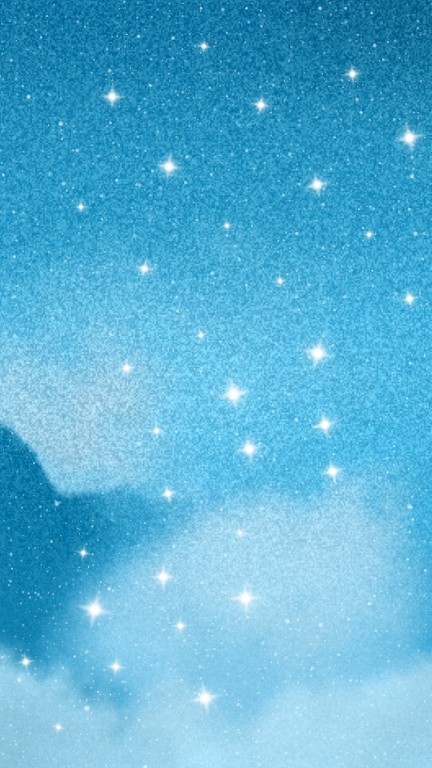
Reproduce this background procedurally as a Shadertoy shader.

```glsl
// Glittering blue sky with soft cloud banks and scattered four-armed stars.

float hash(vec2 p) {
    vec3 q = fract(p.xyx * vec3(.1031, .1030, .0973));
    q += dot(q, q.yzx + 33.33);
    return fract((q.x + q.y) * q.z);
}

float valueNoise(vec2 p) {
    vec2 cell = floor(p), f = fract(p);
    f = f * f * (3. - 2. * f);
    return mix(mix(hash(cell), hash(cell + vec2(1, 0)), f.x),
               mix(hash(cell + vec2(0, 1)), hash(cell + vec2(1, 1)), f.x), f.y);
}

float fbm(vec2 p) {
    float sum = 0., amp = .5;
    for (int i = 0; i < 5; i++) {
        sum += amp * valueNoise(p);
        p = mat2(1.6, 1.2, -1.2, 1.6) * p + 7.3;
        amp *= .5;
    }
    return sum;
}

// Elliptical mask: 1 inside, fading over "soft" radii around the rim
float puff(vec2 p, vec2 center, vec2 radius, float soft) {
    return 1. - smoothstep(1. - soft, 1. + soft, length((p - center) / radius));
}

// Tapered arms along both axes
float arms(vec2 d, float len, float width) {
    vec2 a = abs(d);
    vec2 taper = max(1. - a / len, 0.);
    vec2 across = a.yx / (width * (.25 + taper));
    return dot(taper * taper, exp(-across * across));
}

float star(vec2 d, float size, float angle) {
    float c = cos(angle), s = sin(angle);
    d = mat2(c, s, -s, c) * d;
    vec2 diagonal = mat2(.707, .707, -.707, .707) * d;
    float r = length(d) / size;
    return arms(d, size, size * .09) + .6 * arms(diagonal, size * .6, size * .08)
         + exp(-r * r * 35.) + .25 * exp(-r * r * 5.);
}

// One jittered dot in some of the grid cells
float specks(vec2 p, float cells, float amount, float radius) {
    vec2 id = floor(p * cells), f = fract(p * cells);
    vec2 spot = .25 + .5 * vec2(hash(id + 11.), hash(id + 47.));
    float size = radius * (.6 + .8 * hash(id + 83.));
    float disc = 1. - smoothstep(size * .3, size, length(f - spot));
    return disc * step(1. - amount, hash(id)) * (.35 + .65 * hash(id + 29.));
}

void mainImage(out vec4 fragColor, in vec2 fragCoord) {
    vec2 uv = fragCoord / iResolution.xy;
    vec2 p = fragCoord / iResolution.y;
    float aspect = iResolution.x / iResolution.y;

    // Noise that roughens the cloud outlines
    float billow = fbm(p * 13.) - .48, wisps = fbm(p * 6. + 20.) - .48;
    vec2 warped = uv + vec2(wisps, billow) * vec2(.3, .16);

    // Sky: deep at the top, brightest at mid height
    vec3 color = mix(vec3(.29, .73, .90), vec3(.17, .61, .78), smoothstep(.5, .77, uv.y));
    color = mix(color, vec3(.06, .46, .64), smoothstep(.74, 1.03, uv.y));
    color *= 1. - .1 * smoothstep(.4, 1., uv.x) * smoothstep(.8, 1., uv.y);
    color = mix(color, vec3(.12, .61, .81), .9 * puff(warped, vec2(1.03, .21), vec2(.22, .11), .6));

    // Dark hollow at the left, under the stepped lower edge of a cloud
    float rim = mix(.45, .355, smoothstep(.0, .16, uv.x + billow * .12));
    float edge = uv.y - rim - billow * .05;
    float under = 1. - smoothstep(-.01, .01, edge);
    color = mix(color, vec3(.20, .63, .81), .7 * under * (1. - smoothstep(.3, .55, warped.x)));
    color = mix(color, vec3(.06, .50, .68), under * (1. - smoothstep(.08, .34, warped.x)));

    // Haze and the bright left cloud
    color = mix(color, vec3(.58, .83, .93), .42 * puff(warped, vec2(.36, .53), vec2(.42, .13), .7));
    float leftCloud = puff(warped, vec2(.1, .45), vec2(.24, .085), .8);
    color = mix(color, vec3(.68, .84, .92), .85 * leftCloud * (1. - under));
    color = mix(color, vec3(.50, .79, .91), .5 * puff(warped, vec2(.24, .38), vec2(.2, .05), .6) * (1. - under));

    // Large lower cloud with a brighter crown, then the bank along the base
    color = mix(color, vec3(.55, .80, .92), .85 * puff(warped, vec2(.6, .17), vec2(.38, .19), .3));
    color = mix(color, vec3(.70, .88, .96), .7 * puff(warped, vec2(.62, .25), vec2(.27, .09), .7));
    float bankTop = .09 + .16 * pow(abs(uv.x - .45), 1.5) + billow * .13;
    float bank = 1. - smoothstep(bankTop - .05, bankTop + .025, uv.y);
    color = mix(color, vec3(.67, .86, .94) + wisps * .15, .85 * bank);
    color += .08 * wisps * (1. - smoothstep(.5, .8, uv.y));

    // Fine glitter, calmer in the clouds below
    float sparkle = valueNoise(p * 470.) + .35 * valueNoise(p * 230. + 50.) - .67;
    color += vec3(.22, .19, .15) * sparkle * mix(.25, 1., smoothstep(.1, .5, uv.y));

    // Loose bright specks in three sizes
    float dust = .6 * specks(p, 120., .3, .22) + .8 * specks(p + 3.7, 62., .22, .15)
               + specks(p + 8.1, 26., .1, .09);
    color = mix(color, vec3(.93, .98, 1), min(dust, 1.) * .8);

    // Stars strung from top to base, gathering toward the middle
    float glow = 0.;
    for (int i = 0; i < 32; i++) {
        float k = float(i), y = .05 + .9 * (k + hash(vec2(k, 5.))) / 32.;
        float middle = mix(.3, .6, smoothstep(.1, .6, y));
        float spread = mix(.55, .9, smoothstep(.3, .8, y));
        float x = middle + spread * (fract(k * .618 + .2) - .5);
        float pick = hash(vec2(k, 31.));
        float size = mix(.014, .036, pick * pick);
        glow += star(p - vec2(x * aspect, y), size, .5 * hash(vec2(k, 71.)) - .25)
              * mix(.6, 1., pick);
    }
    color = mix(color, vec3(1), 1. - exp(-1.6 * glow));

    fragColor = vec4(clamp(color, 0., 1.), 1);
}
```
